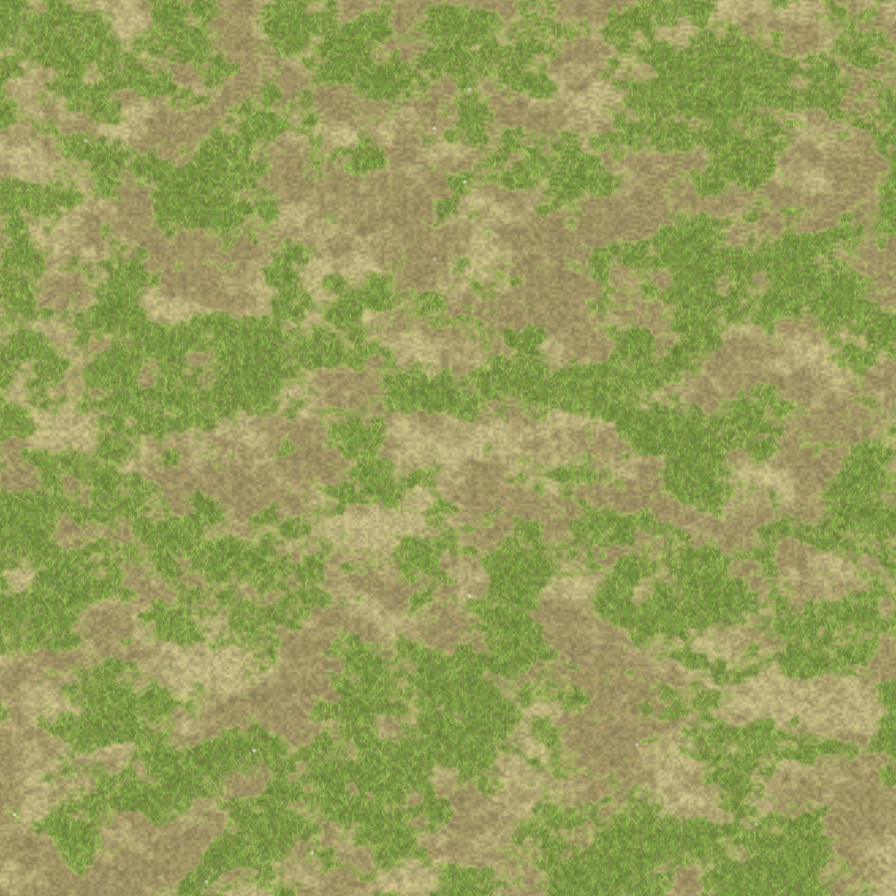
This texture is drawn by a WebGL 1 fragment shader. Its source:

```glsl
precision highp float;
// Patchy lawn seen from above: small ragged grass tufts over dry, sandy soil.

uniform vec2 u_resolution;

const vec3 SOIL_COLOR  = vec3(0.620, 0.570, 0.390);
const vec3 SAND_COLOR  = vec3(0.735, 0.700, 0.490);
const vec3 STRAW_COLOR = vec3(0.645, 0.665, 0.395);
const vec3 SHADE_COLOR = vec3(0.480, 0.540, 0.280);
const vec3 DEEP_GREEN  = vec3(0.425, 0.570, 0.215);
const vec3 LIGHT_GREEN = vec3(0.600, 0.710, 0.345);
const vec3 STONE_COLOR = vec3(0.800, 0.800, 0.770);

const vec2  PATCH_FREQ   = vec2(16.0, 20.0);  // patches per canvas
const float GROWTH_START = 0.395;             // cover where grass begins
const float GROWTH_FULL  = 0.625;             // cover where turf closes
const float ROUGHNESS    = 0.70;              // weight of each finer octave
const float BLADE_CELLS  = 120.0;             // blade cells per canvas
const float BLADE_WIDTH  = 0.0009;            // half width
const float BLADE_TILT   = 1.0;               // largest lean in radians
const float BLADE_ALPHA  = 0.78;
const float STONE_CELLS  = 16.0;
const float STONE_SHARE  = 0.07;
const float GRAIN_FREQ   = 330.0;
const float GRAIN_AMOUNT = 0.34;
const int   BLADE_LAYERS = 4;

float hash(vec2 p) {
  return fract(sin(dot(p, vec2(127.1, 311.7))) * 43758.55);
}

float noise(vec2 p) {
  vec2 i = floor(p);
  vec2 f = fract(p);
  f = f * f * (3.0 - 2.0 * f);
  float low  = mix(hash(i), hash(i + vec2(1.0, 0.0)), f.x);
  float high = mix(hash(i + vec2(0.0, 1.0)), hash(i + 1.0), f.x);
  return mix(low, high, f.y);
}

// Rotated octaves hide the lattice; the result is averaged to 0..1.
float fbm(vec2 p) {
  float sum = 0.0;
  float total = 0.0;
  float amp = 0.5;
  for (int i = 0; i < 4; i++) {
    sum += amp * noise(p);
    total += amp;
    amp *= ROUGHNESS;
    p = mat2(1.6, 1.2, -1.2, 1.6) * p + 17.3;
  }
  return sum / total;
}

float segmentDistance(vec2 p, vec2 a, vec2 b) {
  vec2 ab = b - a;
  return length(p - a - ab * clamp(dot(p - a, ab) / dot(ab, ab), 0.0, 1.0));
}

// Paints one scattered layer of short, mostly upright blades.
vec3 paintBlades(vec3 color, vec2 uv, float layer, float growth, float lush, float pixel) {
  vec2 grid = uv * BLADE_CELLS + layer * vec2(0.37, 0.61);
  vec2 cell = floor(grid);
  for (int y = -1; y <= 1; y++) {
    for (int x = -1; x <= 1; x++) {
      vec2 id = cell + vec2(float(x), float(y));
      vec2 seed = id + layer * 71.0;
      vec2 root = id + vec2(hash(seed), hash(seed + 5.3));
      float angle = (hash(seed + 9.1) * 2.0 - 1.0) * BLADE_TILT;
      float reach = mix(0.25, 0.75, hash(seed + 13.7));
      vec2 lean = vec2(sin(angle), cos(angle)) * reach;
      float d = segmentDistance(grid, root - lean, root + lean) / BLADE_CELLS;
      float mask = 1.0 - smoothstep(BLADE_WIDTH - 0.5 * pixel, BLADE_WIDTH + 0.5 * pixel, d);
      float alive = smoothstep(0.0, 0.2, growth * 1.15 - hash(seed + 21.9));
      float tone = hash(seed + 33.3);
      vec3 green = mix(DEEP_GREEN, LIGHT_GREEN, clamp(tone * 1.2 - 0.35 * lush, 0.0, 1.0));
      vec3 blade = mix(STRAW_COLOR, green, smoothstep(0.2, 0.8, growth + 0.3 * tone - 0.1));
      color = mix(color, blade, mask * alive * BLADE_ALPHA);
    }
  }
  return color;
}

void main() {
  float size = min(u_resolution.x, u_resolution.y);
  vec2 uv = gl_FragCoord.xy / size;
  float pixel = 1.0 / size;

  // Grass cover, with a slow drift in density
  float cover = fbm(uv * PATCH_FREQ + 3.7) + 0.05 * (noise(uv * 5.0 + 40.0) - 0.5);
  float growth = smoothstep(GROWTH_START, GROWTH_FULL, cover);
  float lush = smoothstep(0.53, 0.68, cover);

  // Soil with pale sandy drifts, then straw and shaded turf
  float sand = smoothstep(0.42, 0.68, fbm(uv * vec2(15.0, 20.0) + 90.0));
  vec3 color = mix(SOIL_COLOR, SAND_COLOR, sand);
  color = mix(color, STRAW_COLOR, 0.7 * smoothstep(0.05, 0.45, growth));
  color = mix(color, SHADE_COLOR, 0.9 * smoothstep(0.4, 0.95, growth));

  // Sparse small stones
  vec2 stoneGrid = uv * STONE_CELLS;
  vec2 stoneId = floor(stoneGrid);
  vec2 center = 0.2 + 0.6 * vec2(hash(stoneId + 2.2), hash(stoneId + 6.6));
  float stoneDist = length(fract(stoneGrid) - center) / STONE_CELLS;
  float stone = 1.0 - smoothstep(0.0012, 0.0012 + 1.5 * pixel, stoneDist);
  float hasStone = step(hash(stoneId + 50.0), STONE_SHARE);

  for (int i = 0; i < BLADE_LAYERS; i++) {
    color = paintBlades(color, uv, float(i), growth, lush, pixel);
  }
  color = mix(color, STONE_COLOR, stone * hasStone * 0.8);

  // Fine grain over everything
  float grain = 0.65 * noise(uv * GRAIN_FREQ) + 0.35 * noise(uv * GRAIN_FREQ * 0.47 + 8.0) - 0.5;
  gl_FragColor = vec4(color * (1.0 + GRAIN_AMOUNT * grain), 1.0);
}
```
